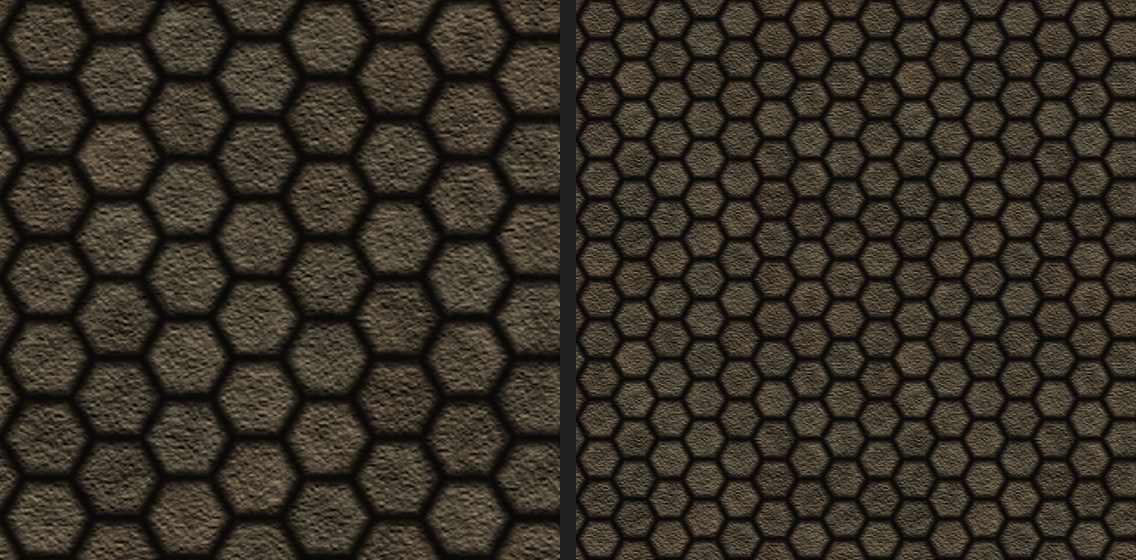
Left: one tile. Right: repeated 2 by 2.
A Shadertoy shader for this pattern:

```glsl
const vec2 REPEATS = vec2(4.0, 7.0);            // column pairs across, rows down
const vec2 LATTICE = vec2(1.7320508, 1.0);      // spacing of a unit-height hexagon grid
const vec2 GRID_SHIFT = vec2(0.161, -0.025);
const vec3 GROOVE_COLOR = vec3(0.045, 0.036, 0.027);
const vec3 STONE_COLOR = vec3(0.45, 0.40, 0.32);

float hash(vec2 p) {
    vec3 q = fract(p.xyx * 0.1031);
    q += dot(q, q.yzx + 33.33);
    return fract((q.x + q.y) * q.z);
}

// Value noise that wraps after a whole number of cells
float tiledNoise(vec2 uv, vec2 cells, float seed) {
    vec2 p = uv * cells;
    vec2 i = floor(p);
    vec2 f = fract(p);
    f = f * f * (3.0 - 2.0 * f);
    vec2 lo = mod(i, cells) + seed;
    vec2 hi = mod(i + 1.0, cells) + seed;
    return mix(mix(hash(lo), hash(vec2(hi.x, lo.y)), f.x),
               mix(hash(vec2(lo.x, hi.y)), hash(hi), f.x), f.y);
}

// Offset from the nearest hexagon centre in xy, wrapped cell id in zw
vec4 hexCell(vec2 gridPos) {
    vec2 idA = floor(gridPos) + 0.5;
    vec2 idB = floor(gridPos + 0.5);
    vec2 a = (gridPos - idA) * LATTICE;
    vec2 b = (gridPos - idB) * LATTICE;
    return dot(a, a) < dot(b, b) ? vec4(a, mod(idA, REPEATS))
                                 : vec4(b, mod(idB, REPEATS));
}

// Distance inward from the edge of a flat-topped hexagon with worn corners
float hexInset(vec2 p) {
    vec2 q = abs(p);
    float sides = 0.5 - max(q.y, dot(q, vec2(0.8660254, 0.5)));
    return min(sides, 0.56 - length(p));
}

float grainHeight(vec2 uv) {
    return tiledNoise(uv, vec2(120.0, 160.0), 3.0)
         + 0.6 * tiledNoise(uv, vec2(210.0, 290.0), 17.0);
}

// Fine relief lit from above
float grainRelief(vec2 uv, vec2 lightStep) {
    return grainHeight(uv) - grainHeight(uv + lightStep);
}

void mainImage(out vec4 fragColor, in vec2 fragCoord) {
    vec2 uv = fragCoord / iResolution.xy;
    float pixel = REPEATS.y / iResolution.y;

    // Hexagons with slightly uneven edges
    vec4 cell = hexCell(uv * REPEATS + GRID_SHIFT);
    float wobble = tiledNoise(uv, vec2(64.0), 41.0) - 0.5;
    float inset = hexInset(cell.xy) + 0.025 * wobble;

    // Domed rim with a shallow dip in the middle
    float rim = smoothstep(0.01 - 0.5 * pixel, 0.16 + 0.5 * pixel, inset);
    float dip = smoothstep(0.22, 0.48, inset);

    // Variation between stones and blotches within them
    float cellTone = hash(cell.zw * 2.0 + 7.0) - 0.5;
    float cellHue = hash(cell.zw * 2.0 + 59.0) - 0.5;
    float blotch = tiledNoise(uv, vec2(26.0), 73.0)
                 + 0.5 * tiledNoise(uv, vec2(56.0), 97.0) - 0.75;

    // Stone tone
    float tone = 0.63 + 0.12 * cellTone + 0.24 * blotch - 0.09 * dip;
    tone += 0.72 * grainRelief(uv, vec2(0.0009, 0.004));
    tone = clamp(tone * rim, 0.0, 1.25);

    vec3 color = mix(GROOVE_COLOR, STONE_COLOR, tone);
    color *= 1.0 + cellHue * vec3(0.03, -0.02, -0.04);
    fragColor = vec4(color, 1.0);
}
```
